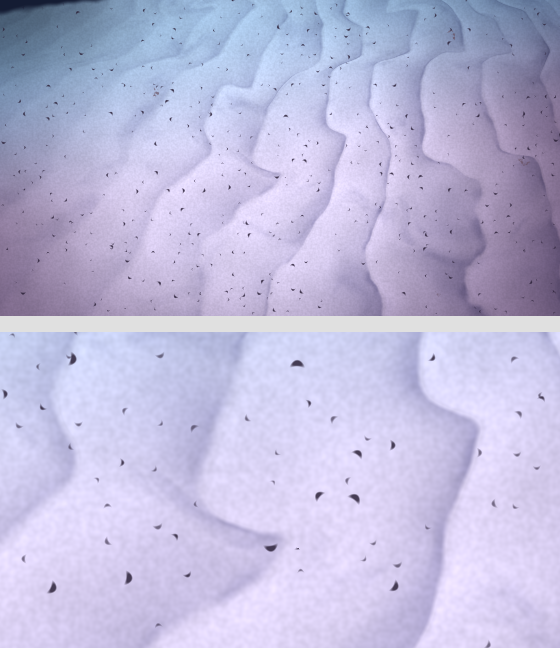
Top: the whole. Bottom: its middle third, enlarged.
This texture is drawn by a Shadertoy shader. Its source:

```glsl
// Rippled sand seen through shallow water, strewn with small dark debris.
// A perspective fan of saw-shaped ripples is kinked row by row and bent by
// gradient noise; it shades a pool of light fading to mauve and blue edges.

const vec3 SAND_LIT    = vec3(0.88, 0.84, 0.97);
const vec3 SAND_DIM    = vec3(0.47, 0.39, 0.52);
const vec3 WATER_LIT   = vec3(0.70, 0.82, 0.95);
const vec3 WATER_DIM   = vec3(0.39, 0.51, 0.64);
const vec3 SHADE_TINT  = vec3(0.74, 0.74, 0.81);
const vec3 DEBRIS      = vec3(0.17, 0.13, 0.22);
const vec3 CLUMP       = vec3(0.40, 0.30, 0.36);
const vec3 ROCK        = vec3(0.08, 0.11, 0.20);
const vec2 VANISH      = vec2(1.31, 1.60);  // where the ripples converge
const vec2 LIGHT_POS   = vec2(0.47, 0.52);
const vec2 LIGHT_SIZE  = vec2(0.58, 0.90);
const float RIPPLES    = 5.2;
const float ROWS       = 3.9;
const float KINK       = 0.85;              // sideways shift between rows
const float GRAIN      = 0.045;

float hash(vec2 p) {
    vec3 q = fract(vec3(p.xyx) * 0.1031);
    q += dot(q, q.yzx + 33.33);
    return fract((q.x + q.y) * q.z);
}

vec2 gradientAt(vec2 cell) {
    float a = 6.2832 * hash(cell);
    return vec2(cos(a), sin(a));
}

// Gradient noise, about -0.7 to 0.7
float noise(vec2 p) {
    vec2 i = floor(p), f = p - i;
    vec2 u = f * f * f * (f * (f * 6.0 - 15.0) + 10.0);
    vec2 e = vec2(0.0, 1.0);
    float low  = mix(dot(gradientAt(i), f),
                     dot(gradientAt(i + e.yx), f - e.yx), u.x);
    float high = mix(dot(gradientAt(i + e.xy), f - e.xy),
                     dot(gradientAt(i + e.yy), f - e.yy), u.x);
    return mix(low, high, u.y);
}

float fbm(vec2 p) {
    float sum = 0.0, amp = 0.6;
    for (int i = 0; i < 4; i++) {
        sum += amp * noise(p);
        p = mat2(1.6, 1.2, -1.2, 1.6) * p + 7.3;
        amp *= 0.5;
    }
    return sum;
}

// Ripple phase (x) and row coordinate (y) of the sand bed
vec2 sandCoords(vec2 p) {
    float depth = VANISH.y - p.y;
    float row = -ROWS * log(depth) + 0.9 * noise(p * 3.1 + 4.0)
              + 0.25 * noise(p * 8.0) + 20.0;
    float id = floor(row);
    float bend = smoothstep(0.62, 1.0, row - id);
    float shift = mix(hash(vec2(id, 3.0)), hash(vec2(id + 1.0, 3.0)), bend);
    float phase = RIPPLES * (p.x - VANISH.x) / depth + KINK * shift;
    phase += 0.55 * noise(p * 2.7 + 11.0) + 0.16 * noise(p * 7.5);
    return vec2(phase + 0.03 * noise(p * 28.0), row);
}

// One elongated grain per cell, kept inside it by limited jitter
float specks(vec2 p, float cell, float radius, float density) {
    vec2 id = floor(p / cell);
    vec2 jitter = vec2(hash(id + 17.0), hash(id + 59.0)) - 0.5;
    vec2 d = p - (id + 0.5 + 0.6 * jitter) * cell;
    float a = 6.2832 * hash(id + 91.0);
    d = mat2(cos(a), -sin(a), sin(a), cos(a)) * d;
    float size = radius * mix(0.55, 1.25, hash(id + 23.0));
    d.y += 0.25 * d.x * d.x / size;
    float dist = length(d * vec2(0.65, 1.35)) - size;
    float blur = 0.7 / iResolution.y + 0.0008;
    return step(hash(id + 5.0), density) * (1.0 - smoothstep(-blur, blur, dist));
}

void mainImage(out vec4 fragColor, in vec2 fragCoord) {
    vec2 uv = fragCoord / iResolution.xy;
    vec2 p = fragCoord / iResolution.y;

    // Pool of light, cooler towards the top left
    float away = length((uv - LIGHT_POS) / LIGHT_SIZE) + 0.06 * noise(p * 2.0);
    float glow = 1.0 - smoothstep(0.28, 1.1, away);
    float cool = smoothstep(0.42, 1.0, uv.y + 0.32 * (0.5 - uv.x));
    vec3 col = mix(mix(SAND_DIM, SAND_LIT, glow), mix(WATER_DIM, WATER_LIT, glow), cool);
    col *= 1.0 - 0.35 * smoothstep(0.35, 0.0, length(uv - vec2(0.0, 1.0)));

    // Ripples: slow darkening up to a crisp edge, hazier on the left
    vec2 sand = sandCoords(p);
    float clarity = smoothstep(0.1, 0.6, uv.x) * mix(1.0, 0.65, cool);
    float f = fract(sand.x);
    float edge = mix(0.16, 0.045, clarity);
    float drop = 1.0 - smoothstep(1.0 - edge, 1.0, f);
    float patches = smoothstep(-0.35, 0.35, noise(vec2(sand.x * 0.9, sand.y * 1.7)));
    float strength = mix(0.3, 1.0, clarity) * mix(0.35, 1.0, patches);
    float shade = f * f * drop * strength;
    float crest = smoothstep(0.88, 0.95, f) * drop * clarity;
    shade += 0.4 * crest * smoothstep(-0.2, 0.3, noise(p * 16.0));
    float sheen = exp(-5.0 * f) * smoothstep(0.0, 0.04, f) * strength;

    // Hollows, lumps and fine grain
    float hollows = fbm(vec2(sand.x * 1.3, sand.y * 2.2));
    shade += 0.45 * smoothstep(0.08, 0.5, hollows) * mix(0.7, 1.0, clarity);
    col *= mix(vec3(1.0), SHADE_TINT, shade);
    col *= 1.0 + 0.07 * sheen + 0.08 * fbm(p * 9.0);
    col *= 1.0 + GRAIN * (noise(p * 95.0) + noise(p * 170.0));

    // Debris, denser in drifts, with a few brown clumps
    float drift = 0.5 + noise(p * 3.0 + 31.0);
    float clump = specks(p + 0.01 * noise(p * 60.0), 0.19, 0.010, 0.09);
    col = mix(col, CLUMP, 0.65 * clump * smoothstep(-0.3, 0.3, noise(p * 120.0)));
    col = mix(col, DEBRIS, 0.85 * specks(p, 0.047, 0.0033, 0.12 + 0.22 * drift));
    col = mix(col, DEBRIS, 0.60 * specks(p + 0.37, 0.031, 0.0020, 0.05 + 0.22 * drift));

    // Dark rock in the upper left corner
    float rim = 0.958 + 0.25 * uv.x + 0.012 * noise(p * 18.0);
    col = mix(col, ROCK, smoothstep(-0.012, 0.012, uv.y - rim));

    fragColor = vec4(clamp(col, 0.0, 1.0), 1.0);
}
```
